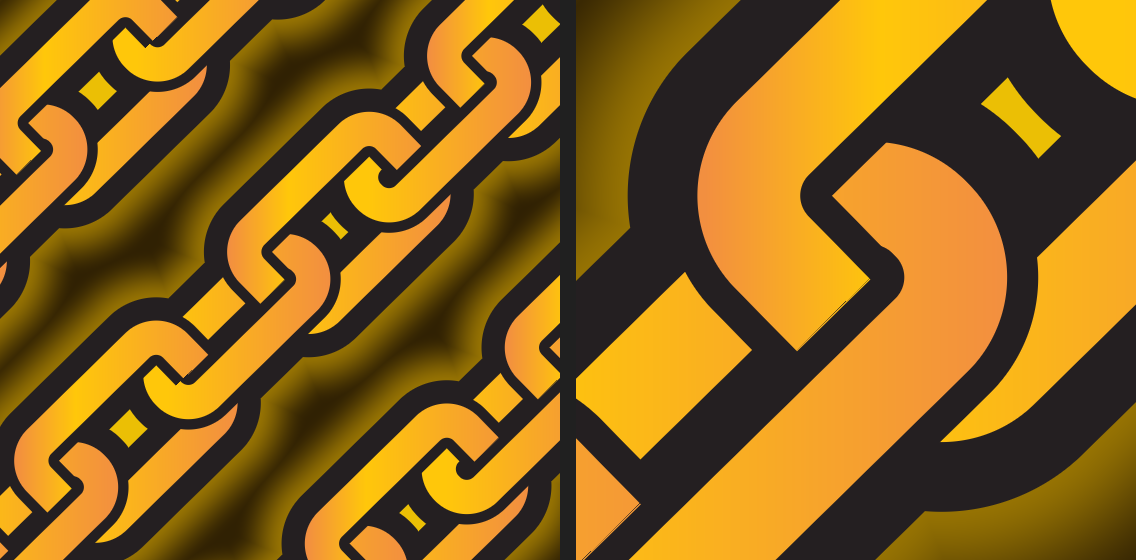
Left: the whole. Right: its middle third, enlarged.
This pattern is drawn by a WebGL 1 fragment shader. Its source:

```glsl
precision highp float;

uniform vec2 u_resolution;

// Layout, as fractions of the canvas
const vec2 ANCHOR = vec2(0.599, 0.596);
const vec2 CHAIN_DIR = vec2(0.714, 0.700);
const float CHAIN_SPACING = 0.469;
const vec2 CHAIN_SHIFT = vec2(-0.3242, 0.0586); // linear and quadratic slide per chain
const float PITCH = 1.0325;                     // two wide and two narrow links

// Links: centres along the chain, half sizes of the centre line
const vec2 WIDE_AT = vec2(0.0085, 0.5085);
const vec2 NARROW_AT = vec2(0.2507, 0.7813);
const vec2 WIDE_HALF = vec2(0.1706, 0.0957);
const vec2 NARROW_HALF = vec2(0.1706, 0.0495);
const float NARROW_OFFSET = 0.0046;
const float BEND_RADIUS = 0.0482;
const float BAR_HALF = 0.0306;
const float CROSSING = 0.0040; // side on which the links swap order

// Line widths
const float INNER_LINE = 0.0185;
const float OUTER_LINE = 0.0415;
const float GLOW_REACH = 0.085;

// Colours
const vec3 INK = vec3(0.14, 0.12, 0.13);
const vec3 YELLOW = vec3(1.00, 0.78, 0.04);
const vec3 ORANGE = vec3(0.95, 0.56, 0.25);
const vec3 HOLE_GOLD = vec3(0.92, 0.75, 0.02);
const vec3 GLOW = vec3(0.60, 0.46, 0.01);
const vec3 SHADE = vec3(0.19, 0.13, 0.01);

float coverage(float d) {
  return clamp(0.5 - d * u_resolution.y, 0.0, 1.0);
}

float linkDistance(vec2 p, vec2 halfSize) {
  vec2 q = abs(p) - halfSize + BEND_RADIUS;
  float box = length(max(q, 0.0)) + min(max(q.x, q.y), 0.0) - BEND_RADIUS;
  return abs(box) - BAR_HALF;
}

// Nearest of two repeating links: distance, then position along that link
vec2 nearestLink(vec2 p, vec2 centres, vec2 halfSize) {
  vec2 along = mod(p.x - centres + 0.5 * PITCH, PITCH) - 0.5 * PITCH;
  float first = linkDistance(vec2(along.x, p.y), halfSize);
  float second = linkDistance(vec2(along.y, p.y), halfSize);
  return first < second ? vec2(first, along.x) : vec2(second, along.y);
}

vec2 wideLink(vec2 p) {
  return nearestLink(p, WIDE_AT, WIDE_HALF);
}

vec2 narrowLink(vec2 p) {
  return nearestLink(p - vec2(0.0, NARROW_OFFSET), NARROW_AT, NARROW_HALF);
}

// Position along and across chain k
vec2 chainSpace(vec2 p, float k) {
  float shift = k * (CHAIN_SHIFT.x + k * CHAIN_SHIFT.y);
  return p - vec2(shift, k * CHAIN_SPACING);
}

// Metal gradients run horizontally over the canvas
float canvasX(float along, float across) {
  return along * CHAIN_DIR.x + across * CHAIN_DIR.y;
}

vec3 wideMetal(float x) {
  float t = x + 0.09;
  return mix(YELLOW, ORANGE, clamp(max(-t / 0.105, t / 0.286), 0.0, 1.0));
}

vec3 narrowMetal(float x) {
  return mix(YELLOW, ORANGE, clamp((x + 0.12) / 0.29, 0.0, 1.0));
}

void main() {
  vec2 p = gl_FragCoord.xy / u_resolution.y - ANCHOR;
  p = vec2(dot(p, CHAIN_DIR), dot(p, vec2(CHAIN_DIR.y, -CHAIN_DIR.x)));
  float k = floor(p.y / CHAIN_SPACING + 0.5);

  // Distance to the nearest metal of this chain and its neighbours
  float metal = 10.0;
  for (int i = -1; i <= 1; i++) {
    vec2 q = chainSpace(p, k + float(i));
    metal = min(metal, min(wideLink(q).x, narrowLink(q).x));
  }
  vec2 c = chainSpace(p, k);

  // Glow behind the chains, brighter through the link holes
  float gap = metal - OUTER_LINE;
  vec3 color = mix(GLOW, SHADE, smoothstep(-0.01, GLOW_REACH, gap));
  color = mix(color, HOLE_GOLD, step(abs(c.y), WIDE_HALF.y * 0.5));
  color = mix(color, INK, coverage(gap));

  // Interlaced links
  vec2 wide = wideLink(c);
  vec2 narrow = narrowLink(c);
  vec3 wideColor = wideMetal(canvasX(wide.y, c.y));
  vec3 narrowColor = narrowMetal(canvasX(narrow.y, c.y));
  bool wideOnTop = c.y < CROSSING;
  float top = wideOnTop ? wide.x : narrow.x;
  float under = wideOnTop ? narrow.x : wide.x;
  color = mix(color, wideOnTop ? narrowColor : wideColor, coverage(under));
  color = mix(color, INK, coverage(top - INNER_LINE));
  color = mix(color, wideOnTop ? wideColor : narrowColor, coverage(top));

  gl_FragColor = vec4(color, 1.0);
}
```
